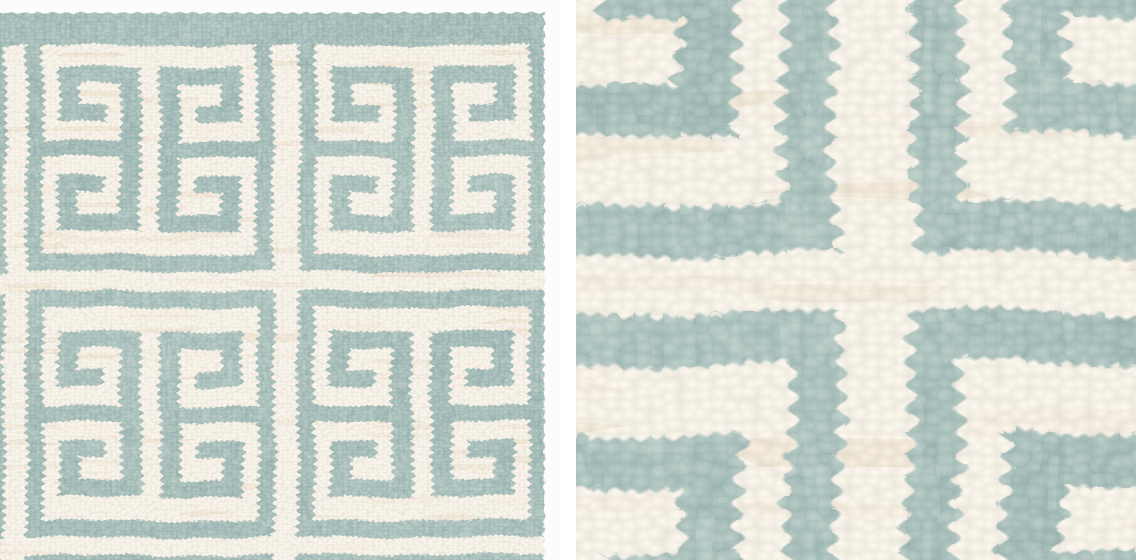
Left, the full canvas; right, a detail of the centre.
Reproduce this pattern procedurally as a WebGL 1 fragment shader.

```glsl
precision highp float;
uniform vec2 u_resolution;

float hash(vec2 p) {
  return fract(sin(dot(p, vec2(12.99, 78.23))) * 4375.85);
}

// Cellular noise: x = distance to the nearest knot, y = random value of that knot
vec2 cellular(vec2 p) {
  vec2 cell = floor(p);
  vec2 nearest = vec2(9.0, 0.0);
  for (int j = -1; j <= 1; j++) {
    for (int i = -1; i <= 1; i++) {
      vec2 id = cell + vec2(float(i), float(j));
      vec2 knot = id + 0.2 + 0.6 * vec2(hash(id), hash(id + 37.0));
      float d = length(p - knot);
      if (d < nearest.x) nearest = vec2(d, hash(id + 71.0));
    }
  }
  return nearest;
}

float box(vec2 p, vec2 lo, vec2 hi) {
  vec2 d = abs(p - 0.5 * (lo + hi)) - 0.5 * (hi - lo);
  return max(d.x, d.y);
}

// Square frame holding four mirrored key spirals, centred on the origin
float greekKey(vec2 p) {
  vec2 q = abs(p);
  float d = max(box(q, vec2(-220.0, -219.0), vec2(220.0, 219.0)),
               -box(q, vec2(-191.0, -189.0), vec2(191.0, 189.0)));
  d = min(d, box(q, vec2(17.0, -147.0), vec2(53.0, 147.0)));   // spine
  d = min(d, box(q, vec2(17.0, -14.0), vec2(200.0, 14.0)));    // link to frame
  d = min(d, box(q, vec2(17.0, 117.0), vec2(163.0, 147.0)));   // outer arm
  d = min(d, box(q, vec2(128.0, 48.0), vec2(163.0, 147.0)));   // hook side
  return min(d, box(q, vec2(81.0, 48.0), vec2(163.0, 78.0)));  // hook tip
}

// Hand-woven drift of the lines, plus stepped teeth on upright edges
vec2 weaveWarp(vec2 p) {
  vec2 drift = vec2(
    2.0 * sin(p.y * 0.021 + 1.0) + 1.5 * sin(p.y * 0.057 + p.x * 0.013),
    2.0 * sin(p.x * 0.017 + 2.0) + 1.5 * sin(p.x * 0.049 - p.y * 0.011));
  vec2 teeth = vec2(3.6 * sin(p.y * 0.449), 1.0 * sin(p.x * 0.63));
  return p + drift + teeth;
}

void main() {
  // One unit is a thousandth of the canvas
  vec2 p = gl_FragCoord.xy / u_resolution * 1000.0;
  float pixel = 1000.0 / min(u_resolution.x, u_resolution.y);
  float soft = max(pixel * 0.8, 1.5);

  vec2 yarn = cellular(p / vec2(9.0, 6.5));
  vec2 slub = cellular(p / vec2(110.0, 9.0));
  vec2 fibre = cellular(p / vec2(5.0, 30.0));

  // Repeats, each slightly shifted and unevenly sized
  vec2 pitch = vec2(484.0, 471.0);
  vec2 grid = (weaveWarp(p) - vec2(270.0, 732.0)) / pitch + 0.5;
  vec2 id = floor(grid);
  vec2 local = (fract(grid) - 0.5) * pitch;
  local += 6.0 * (vec2(hash(id + 3.0), hash(id + 8.0)) - 0.5);
  local *= 1.0 + 0.02 * (hash(id + 15.0) - 0.5);

  // The top border joins the frames of the first row
  float d = min(greekKey(local), 919.0 - weaveWarp(p).y);
  d += 3.0 * (yarn.y - 0.5);

  // Cream wool with beige slubs
  vec3 cream = vec3(0.965, 0.945, 0.905) * (1.03 - 0.09 * yarn.x);
  cream -= vec3(0.025, 0.04, 0.06) * smoothstep(0.8, 1.0, slub.y);

  // Dyed wool with uneven tone and upright fibres
  float tone = 0.2 + 0.8 * yarn.x + 0.35 * (yarn.y - 0.5) + 0.3 * (fibre.y - 0.5);
  tone += 0.1 * sin(p.y * 0.009 + 1.5 * sin(p.x * 0.006)) + 0.15 * (slub.y - 0.5);
  vec3 teal = mix(vec3(0.74, 0.81, 0.79), vec3(0.60, 0.70, 0.69), clamp(tone, 0.0, 1.0));

  vec3 colour = mix(teal, cream, smoothstep(-soft, soft, d));

  // Rug edge on a plain ground
  vec2 rim = p - vec2(972.0, 977.0);
  rim += vec2(1.5 * sin(p.y * 0.3), 1.5 * sin(p.x * 0.25)) + 2.0 * (yarn.y - 0.5);
  colour = mix(colour, vec3(0.99), smoothstep(-soft, soft, max(rim.x, rim.y)));
  gl_FragColor = vec4(colour, 1.0);
}
```
